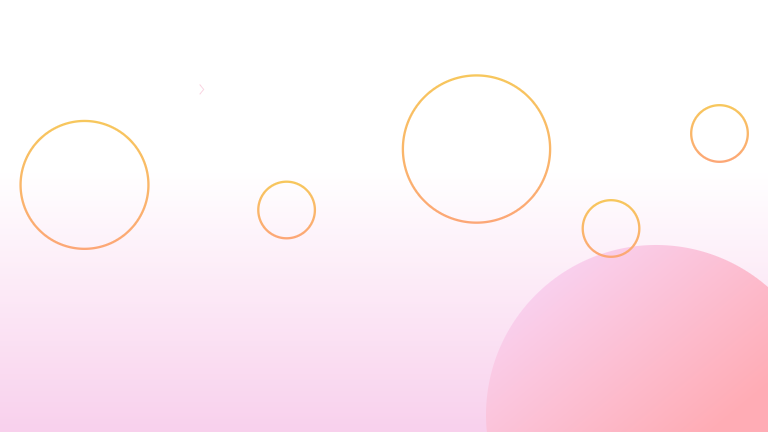
Reproduce this background procedurally as a WebGL 1 fragment shader.

```glsl
precision highp float;

uniform vec2 u_resolution;

// Lengths are in canvas heights; rings are (centre x, centre y, radius)
const vec3 RING_LEFT = vec3(0.1956, 0.5720, 0.1480);
const vec3 RING_INNER = vec3(0.6634, 0.5139, 0.0655);
const vec3 RING_LARGE = vec3(1.1030, 0.6550, 0.1704);
const vec3 RING_LOW = vec3(1.4144, 0.4711, 0.0655);
const vec3 RING_RIGHT = vec3(1.6655, 0.6910, 0.0655);
const float RING_HALF_WIDTH = 0.0027;

const vec3 DISC = vec3(1.5185, 0.0394, 0.3935);
const vec2 DISC_GRADIENT_START = vec2(1.354, 0.421);
const vec2 DISC_GRADIENT_END = vec2(1.678, 0.028);

const vec2 CHEVRON_TIP = vec2(0.4715, 0.7930);
const vec2 CHEVRON_ARM = vec2(-0.0085, 0.0105);
const float CHEVRON_HALF_WIDTH = 0.0011;

const float FADE_TOP = 0.605;

const vec3 WHITE = vec3(1.0);
const vec3 ORCHID = vec3(0.973, 0.816, 0.927);
const vec3 DISC_LILAC = vec3(0.976, 0.816, 0.933);
const vec3 DISC_CORAL = vec3(1.0, 0.675, 0.710);
const vec3 RING_GOLD = vec3(0.969, 0.780, 0.365);
const vec3 RING_ORANGE = vec3(0.990, 0.655, 0.465);
const vec3 CHEVRON_PINK = vec3(0.975, 0.820, 0.875);

// Antialiased coverage of a signed distance
float coverage(float dist) {
  return clamp(0.5 - dist * u_resolution.y, 0.0, 1.0);
}

float segmentDistance(vec2 p, vec2 a, vec2 b) {
  vec2 ab = b - a;
  float t = clamp(dot(p - a, ab) / dot(ab, ab), 0.0, 1.0);
  return length(p - a - ab * t);
}

// Outlined circle with a vertical gradient
vec3 drawRing(vec3 base, vec2 p, vec3 ring) {
  vec2 offset = p - ring.xy;
  float dist = abs(length(offset) - ring.z) - RING_HALF_WIDTH;
  float height = clamp(0.5 + 0.5 * offset.y / ring.z, 0.0, 1.0);
  return mix(base, mix(RING_ORANGE, RING_GOLD, height), coverage(dist));
}

void main() {
  vec2 p = gl_FragCoord.xy / u_resolution.y;

  // Background fade
  vec3 color = mix(ORCHID, WHITE, clamp(p.y / FADE_TOP, 0.0, 1.0));

  // Corner disc with a diagonal gradient
  vec2 axis = DISC_GRADIENT_END - DISC_GRADIENT_START;
  float along = dot(p - DISC_GRADIENT_START, axis) / dot(axis, axis);
  vec3 discColor = mix(DISC_LILAC, DISC_CORAL, clamp(along, 0.0, 1.0));
  color = mix(color, discColor, coverage(length(p - DISC.xy) - DISC.z));

  // Small chevron, mirrored about its tip
  vec2 q = p - CHEVRON_TIP;
  q.y = abs(q.y);
  float chevron = segmentDistance(q, vec2(0.0), CHEVRON_ARM);
  color = mix(color, CHEVRON_PINK, coverage(chevron - CHEVRON_HALF_WIDTH));

  // Rings
  color = drawRing(color, p, RING_LEFT);
  color = drawRing(color, p, RING_INNER);
  color = drawRing(color, p, RING_LARGE);
  color = drawRing(color, p, RING_LOW);
  color = drawRing(color, p, RING_RIGHT);

  gl_FragColor = vec4(color, 1.0);
}
```
